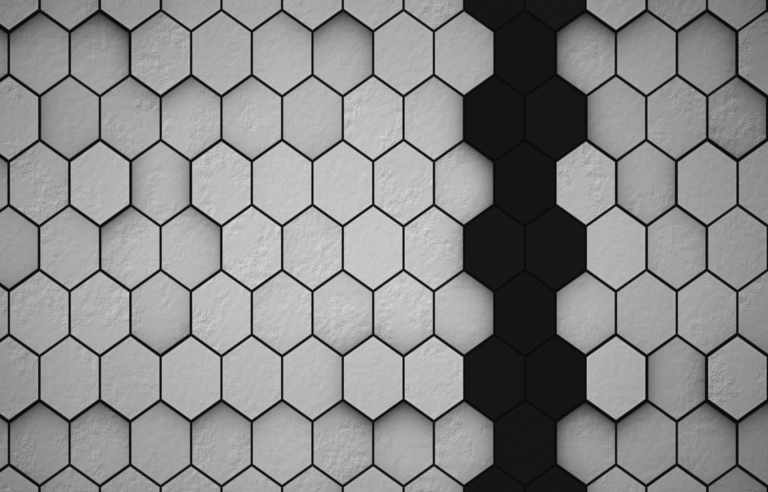
Reproduce this pattern procedurally as a Shadertoy shader.

```glsl
const float ROW_STEP = 0.8660254;           // row spacing for unit-wide hexagons
const vec2 TILE_SIZE = vec2(0.1234, 0.1321); // column and row pitch, canvas heights
const vec2 GRID_ORIGIN = vec2(1.067, 0.108); // centre of the top dark tile, from upper left
const vec3 GAP_COLOR = vec3(0.045);
const vec3 DARK_COLOR = vec3(0.085);

float hash(vec2 p) {
    return fract(sin(dot(p, vec2(127.1, 311.7))) * 43758.5453);
}

float noise(vec2 p) {
    vec2 cell = floor(p), f = fract(p);
    f = f * f * (3.0 - 2.0 * f);
    float low = mix(hash(cell), hash(cell + vec2(1, 0)), f.x);
    float high = mix(hash(cell + vec2(0, 1)), hash(cell + vec2(1, 1)), f.x);
    return mix(low, high, f.y);
}

float fbm(vec2 p) {
    float sum = 0.0, weight = 0.5;
    for (int i = 0; i < 4; i++) {
        sum += weight * noise(p);
        p = p * 2.03 + 7.1;
        weight *= 0.55;
    }
    return sum;
}

// Offset from the centre of the nearest hexagon
vec2 hexOffset(vec2 p) {
    vec2 period = vec2(1.0, 2.0 * ROW_STEP);
    vec2 a = p - period * floor(p / period + 0.5);
    vec2 q = p - 0.5 * period;
    vec2 b = q - period * floor(q / period + 0.5);
    return dot(a, a) < dot(b, b) ? a : b;
}

// Integer tile label: half columns and rows
vec2 tileId(vec2 center) {
    return floor(vec2(center.x * 2.0, center.y / ROW_STEP) + 0.5);
}

bool isDark(vec2 id) {
    return abs(id.x) < 1.5;
}

// Random tile heights, with every sixth row raised
float tileHeight(vec2 id) {
    if (isDark(id)) return 0.85;
    float raisedRow = step(4.5, mod(id.y, 6.0));
    return 0.7 * hash(id + 3.0) + 0.35 * raisedRow;
}

// Embossed plaster, lit from the upper left
float plaster(vec2 p, float roughness) {
    vec2 q = p * 11.0;
    float relief = fbm(q + vec2(0.13, 0.16)) - fbm(q);
    float patches = smoothstep(0.3, 0.7, noise(p * 4.0));
    return relief * mix(0.12, 0.45, roughness * patches);
}

float vignette(vec2 uv) {
    vec2 d = (uv - vec2(0.465, 0.49)) * 2.0;
    return 0.765 - 0.18 * d.x * d.x - 0.11 * d.y * d.y;
}

void mainImage(out vec4 fragColor, in vec2 fragCoord) {
    vec2 uv = fragCoord / iResolution.xy;
    vec2 pos = vec2(fragCoord.x, iResolution.y - fragCoord.y) / iResolution.y;
    vec2 p = (pos - GRID_ORIGIN) / TILE_SIZE * vec2(1.0, ROW_STEP);
    float pixel = 1.0 / (iResolution.y * TILE_SIZE.x);

    vec2 local = hexOffset(p);
    vec2 center = p - local;
    vec2 id = tileId(center);
    float height = tileHeight(id);
    float sideways = abs(uv.x - 0.47);

    // Gaps and shadows from the six neighbours
    float light = 1.0, gap = 0.0, edge = 1.0;
    for (int k = 0; k < 6; k++) {
        float angle = float(k) * 1.0471976;
        vec2 dir = vec2(cos(angle), sin(angle));
        float d = 0.5 - dot(local, dir);
        float rise = tileHeight(tileId(center + dir)) - height;
        float shadow = smoothstep(0.1, 0.85, rise);
        float facing = 0.65 - 0.35 * dir.y;
        light *= 1.0 - 0.75 * shadow * facing * exp(-d * 7.5);
        float width = 0.017 + 0.06 * sideways * max(rise, 0.0);
        gap = max(gap, 1.0 - smoothstep(width - pixel, width + pixel, d));
        edge = min(edge, d);
    }

    // Tile surface
    float grain = plaster(p + id * 5.3, hash(id + 19.0));
    vec3 color;
    if (isDark(id)) {
        color = DARK_COLOR + 0.06 * grain + 0.015 * (hash(id) - 0.5);
    } else {
        float tint = 0.03 * (hash(id + 41.0) - 0.5);
        float bevel = 0.04 * height * smoothstep(0.06, 0.025, edge);
        color = vec3((vignette(uv) + tint + grain + bevel) * light);
    }

    color = mix(color, GAP_COLOR, gap);
    fragColor = vec4(clamp(color, 0.0, 1.0), 1.0);
}
```
